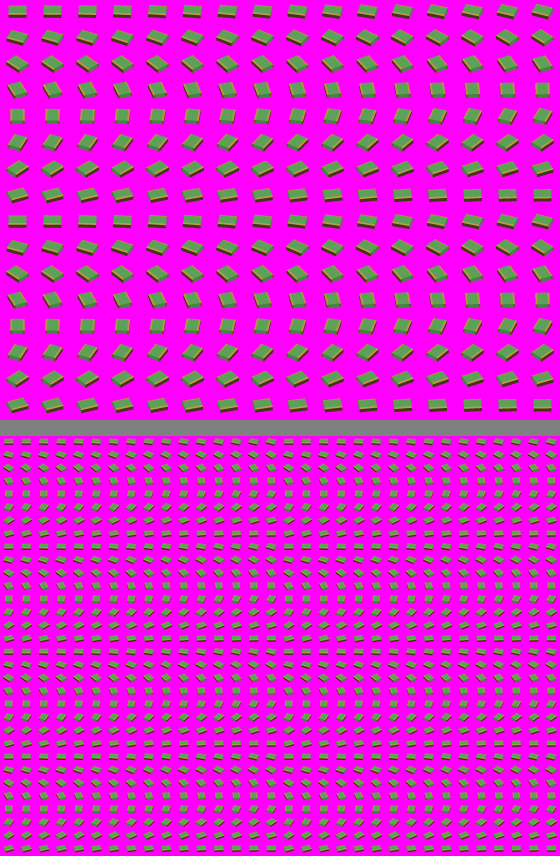
Top: one tile. Bottom: repeated 2 by 2.
Reproduce this pattern procedurally as a Shadertoy shader.

```glsl
// A sheet of 16 x 16 turf slabs on magenta, each turned a little further than the last,
// one full turn over the sheet. Every slab is a convex solid seen obliquely, found by
// clipping the view line against its planes; supersampling smooths the edges.

#define GRID 16.0          // repeats across and down
#define HALF_LENGTH 0.339  // slab sizes, in cell heights
#define HALF_WIDTH 0.272
#define HEIGHT 0.133       // as seen on the canvas
#define BEVEL 0.072        // width of the sandy rim
#define BEVEL_DROP 0.017   // fall of the rim
#define TILT 0.65          // foreshortening of the ground
#define SAMPLES 4          // per pixel side

const float TAU = 6.2831853;
const vec3 BACKDROP   = vec3(1.00, 0.00, 1.00);
const vec3 GRASS      = vec3(0.365, 0.63, 0.345);
const vec3 GRASS_END  = vec3(0.285, 0.51, 0.28);
const vec3 SAND_FRONT = vec3(0.77, 0.59, 0.32);
const vec3 SAND_BACK  = vec3(0.70, 0.53, 0.28);
const vec3 SOIL       = vec3(0.27, 0.205, 0.10);
const vec3 SOIL_END   = vec3(0.42, 0.33, 0.17);

// Keeps the heights z where rate * z <= room; the lowest upper limit is the visible face
void clipPlane(float rate, float room, vec3 faceColor,
               inout float low, inout float high, inout vec3 color) {
    if (rate > 1e-5) {
        float z = room / rate;
        if (z < high) { high = z; color = faceColor; }
    } else {
        low = max(low, room / min(rate, -1e-5));
    }
}

// Colour of one slab at p, measured from the centre of its base
vec3 slab(vec2 p, float angle) {
    float c = cos(angle), s = sin(angle);
    vec2 ground = vec2(p.x, p.y / TILT);
    vec2 local = vec2(c * ground.x - s * ground.y, s * ground.x + c * ground.y);
    vec2 drift = vec2(s, -c) / TILT;   // change of local position per unit of height

    float low = 0.0, high = HEIGHT;
    vec3 color = GRASS;

    // Long sides: sloping sandy rim above a soil wall
    float slope = BEVEL / BEVEL_DROP;
    for (float side = -1.0; side < 2.0; side += 2.0) {
        float rate = side * drift.y;
        float room = HALF_WIDTH - side * local.y;
        vec3 sand = mix(SAND_BACK, SAND_FRONT, 0.5 + 0.5 * rate * TILT);
        clipPlane(rate + slope, room + slope * (HEIGHT - BEVEL_DROP), sand, low, high, color);
        clipPlane(rate, room, SOIL, low, high, color);
    }

    // Short ends: shaded grass with soil at the corners
    float sideHigh = high;
    for (float end = -1.0; end < 2.0; end += 2.0) {
        clipPlane(end * drift.x, HALF_LENGTH - end * local.x, GRASS_END, low, high, color);
    }
    float across = abs(local.y + high * drift.y);
    if (high < sideHigh && across > HALF_WIDTH - BEVEL) color = SOIL_END;

    return high >= low ? color : BACKDROP;
}

// The whole sheet; uv runs from 0 to 1
vec3 sheet(vec2 uv, float aspect) {
    vec2 grid = fract(uv) * GRID;
    vec2 cell = floor(grid);
    vec2 p = (fract(grid) - 0.5) * vec2(aspect, 1.0);
    float frame = (GRID - 1.0 - cell.y) * GRID + cell.x;   // reading order from the top
    return slab(p, TAU * frame / (GRID * GRID));
}

void mainImage(out vec4 fragColor, in vec2 fragCoord) {
    float aspect = iResolution.x / iResolution.y;
    vec3 sum = vec3(0.0);
    for (int j = 0; j < SAMPLES; j++) {
        for (int i = 0; i < SAMPLES; i++) {
            vec2 offset = (vec2(i, j) + 0.5) / float(SAMPLES) - 0.5;
            sum += sheet((fragCoord + offset) / iResolution.xy, aspect);
        }
    }
    fragColor = vec4(sum / float(SAMPLES * SAMPLES), 1.0);
}
```
